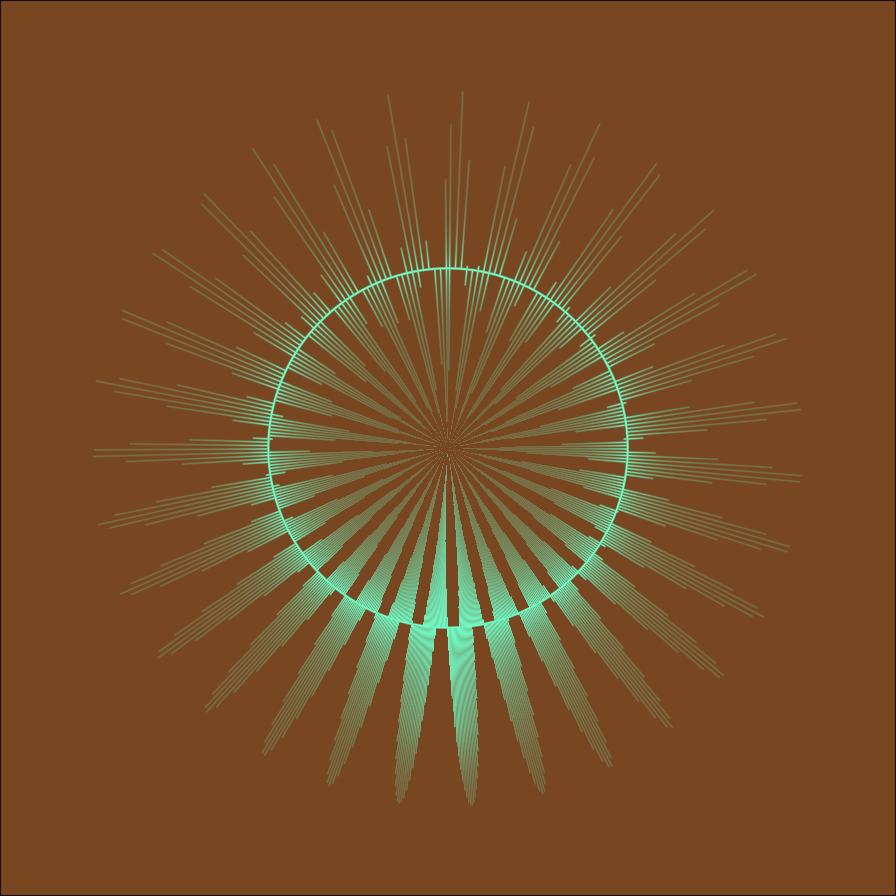
Write a three.js fragment shader that draws this background.

```glsl
// A glowing ring with 31 lobes of fine radial rays on a brown ground, densest at the foot.
varying vec2 vUv;

// Colours
const vec3 GROUND = vec3(0.47, 0.28, 0.13);
const vec3 MINT = vec3(0.44, 1.0, 0.79);

// Ring and lobes (canvas units, radians)
const float RING_RADIUS = 0.2005;
const float RING_HALF_WIDTH = 0.0012;
const float RAY_REACH = 0.2;
const float LOBES = 31.0;
const float LOBE_FULLNESS = 0.6;
const float OUTER_PEAK = 0.066;
const float INNER_PEAK = -0.070;

// Ray spacing grows with the angle away from the foot
const float FOOT_SPACING = 0.0044;
const float SPACING_GROWTH = 0.009;
const float RAY_HALF_WIDTH = 0.0009;

// Light along the rays
const float TIP_LIGHT = 0.21;
const float FOOT_DECAY = 0.5;
const float FAR_DECAY = 6.0;
const float DECAY_SPREAD = 0.52;

const float SOFT = 0.001;
const float BORDER_WIDTH = 0.002;

float band(float dist, float halfWidth) {
  return 1.0 - smoothstep(halfWidth - SOFT, halfWidth + SOFT, abs(dist));
}

// Ray length at an angle, as a share of the full reach
float lobeLength(float angle, float peak) {
  return (cos(LOBES * (angle - peak)) + LOBE_FULLNESS) / (1.0 + LOBE_FULLNESS);
}

// Light of the ray nearest to a polar position
float rays(float radius, float angle) {
  float away = abs(angle);
  float index = log(1.0 + away * SPACING_GROWTH / FOOT_SPACING) / SPACING_GROWTH;
  float center = floor(index) + 0.5;
  float rayAway = (exp(center * SPACING_GROWTH) - 1.0) * FOOT_SPACING / SPACING_GROWTH;
  float rayAngle = angle < 0.0 ? -rayAway : rayAway;

  // Outer rays leave the ring, inner rays run to the middle
  bool outside = radius > RING_RADIUS;
  float peak = outside ? OUTER_PEAK : INNER_PEAK;
  float depth = abs(radius - RING_RADIUS);
  float reach = lobeLength(rayAngle, peak) * RAY_REACH;
  float mask = smoothstep(-SOFT, SOFT, reach - depth);
  float line = band((away - rayAway) * radius, RAY_HALF_WIDTH);

  // Light falls off from the ring, slowest near the foot
  float share = depth / RAY_REACH;
  float decay = FOOT_DECAY + FAR_DECAY * (1.0 - exp(-away / DECAY_SPREAD));
  float glow = exp(-share * decay);
  if (outside) glow *= 1.0 - smoothstep(0.5, 1.0, share);
  return mask * line * mix(TIP_LIGHT, 1.0, glow);
}

void main() {
  vec2 p = vUv - 0.5;
  float radius = length(p);
  float angle = atan(p.x, -p.y + 1e-6);

  float ring = band(radius - RING_RADIUS, RING_HALF_WIDTH);
  float light = max(rays(radius, angle), ring);
  vec3 color = mix(GROUND, MINT, light);

  // Thin dark frame
  vec2 inset = min(vUv, 1.0 - vUv);
  color *= smoothstep(0.0, BORDER_WIDTH, min(inset.x, inset.y));

  gl_FragColor = vec4(color, 1.0);
}
```
